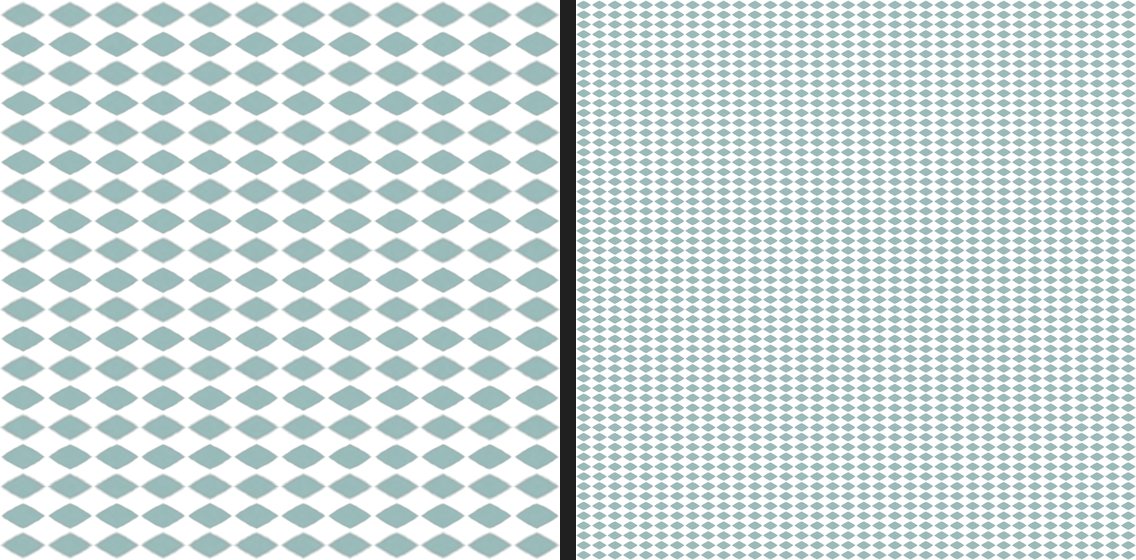
Left: one tile. Right: repeated 3 by 3.
A WebGL 1 fragment shader for this pattern:

```glsl
precision highp float;
// Rows of flat, blunt-tipped teal lozenges on white, one in each grid cell.
// Each is a superellipse with a slightly ragged, greyed edge; soft and crisp
// rows alternate. Whole repeats and wrapped noise make the square tile.

uniform vec2 u_resolution;

const vec2 REPEATS = vec2(12.0, 19.0);      // lozenges across and down
const vec2 HALF_SIZE = vec2(0.458, 0.424);  // half width and height, in cells
const float ROUNDNESS = 1.13;               // 1 = straight sides, 2 = ellipse
const float CRISP_FADE = 0.0022;            // half edge width, in canvas units
const float SOFT_FADE = 0.0036;
const float WOBBLE = 0.0011;                // raggedness of the outline
const vec2 JITTER = vec2(0.012, 0.016);     // offset range, in cells
const vec2 GRAIN = vec2(12.0, 8.0);         // noise knots per cell
const float MOTTLE = 0.014;                 // unevenness of the ink

const vec3 PAPER = vec3(1.0);
const vec3 INK = vec3(0.600, 0.732, 0.728);
const vec3 EDGE_INK = vec3(0.610, 0.680, 0.675);

float hash(vec2 p) {
  return fract(sin(dot(p, vec2(127.1, 311.7))) * 43758.5453);
}

// Value noise that wraps after a whole number of knots
float wrappedNoise(vec2 p, vec2 period) {
  vec2 a = mod(floor(p), period);
  vec2 b = mod(a + 1.0, period);
  vec2 t = fract(p);
  t = t * t * (3.0 - 2.0 * t);
  return mix(mix(hash(a), hash(vec2(b.x, a.y)), t.x),
             mix(hash(vec2(a.x, b.y)), hash(b), t.x), t.y);
}

// Approximate signed distance to the lozenge: implicit value over its gradient
float lozengeDistance(vec2 p, vec2 halfSize) {
  vec2 q = max(abs(p) / halfSize, vec2(0.0001));
  vec2 powered = pow(q, vec2(ROUNDNESS));
  float value = pow(powered.x + powered.y, 1.0 / ROUNDNESS) - 1.0;
  vec2 gradient = powered / (q * halfSize);
  return value / length(gradient);
}

void main() {
  vec2 uv = gl_FragCoord.xy / u_resolution;
  vec2 grid = uv * REPEATS;
  vec2 cell = floor(grid);

  // Small offsets shared along each column and row
  vec2 offset = vec2(hash(vec2(cell.x, 3.0)), hash(vec2(7.0, cell.y))) - 0.5;
  vec2 local = (fract(grid) - 0.5 - offset * JITTER) / REPEATS;

  // Ragged outline
  float grain = wrappedNoise(grid * GRAIN, REPEATS * GRAIN) - 0.5;
  float dist = lozengeDistance(local, HALF_SIZE / REPEATS) + grain * WOBBLE;

  // Even rows are soft, odd rows are crisp
  float fade = mix(SOFT_FADE, CRISP_FADE, mod(cell.y, 2.0));
  fade = max(fade, 0.75 / min(u_resolution.x, u_resolution.y));
  float cover = 1.0 - smoothstep(-fade, fade, dist);

  // Ink turns grey towards the edge
  float rim = smoothstep(-2.0 * fade, 0.0, dist);
  vec3 ink = mix(INK + grain * MOTTLE, EDGE_INK, rim);

  gl_FragColor = vec4(mix(PAPER, ink, cover), 1.0);
}
```
